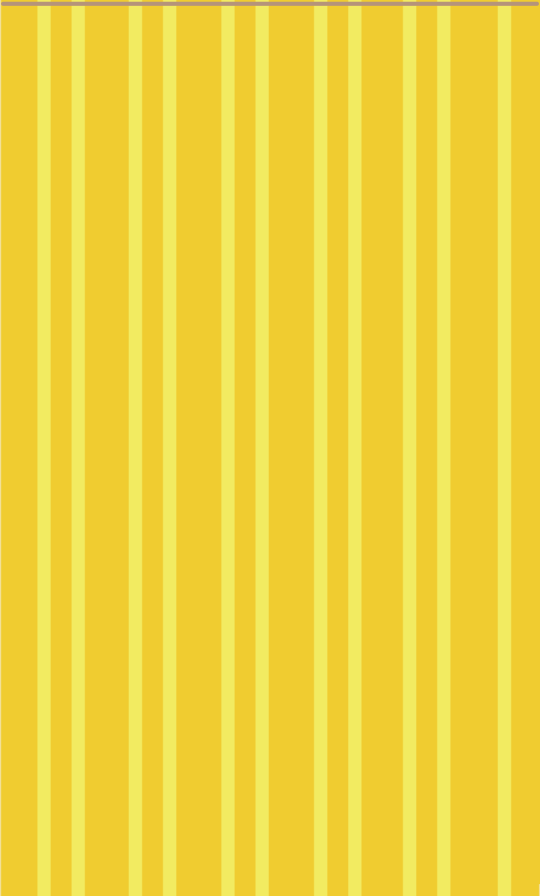
Reproduce this pattern procedurally as a Shadertoy shader.

```glsl
// Vertical pale stripes in pairs on a golden ground, the last pair cut to one.
// A loop places the stripes at a steady pitch with a slight drift per pair;
// a thin rounded rail closes the top and a faint pale rim lines the left side.

#define GROUND vec3(0.94, 0.80, 0.19)
#define STRIPE vec3(0.95, 0.92, 0.38)
#define RAIL   vec3(0.71, 0.58, 0.48)
#define RIM    vec3(0.95, 0.90, 0.70)
#define STRIPE_COUNT 11
#define FIRST_CENTER 0.0816   // all lengths are fractions of the canvas width
#define PAIR_PITCH   0.1703
#define PAIR_GAP     0.0633
#define STRIPE_WIDTH 0.0246
#define EDGE_SOFTNESS 0.0026
#define RAIL_DEPTH   0.0070
#define RAIL_WIDTH   0.0076

// Small sideways drift of each pair
const float DRIFT[6] = float[6](0.0, -0.0011, 0.0, 0.0013, -0.0043, 0.0011);

// Coverage of a shape from its signed distance and the edge width
float coverage(float dist, float edge) {
    return clamp(0.5 - dist / edge, 0.0, 1.0);
}

// Distance to a horizontal bar with round ends
float capsule(vec2 p, float halfLength, float radius) {
    p.x -= clamp(p.x, -halfLength + radius, halfLength - radius);
    return length(p) - radius;
}

float stripes(float x, float edge) {
    float mask = 0.0;
    for (int i = 0; i < STRIPE_COUNT; i++) {
        int pair = i / 2;
        float center = FIRST_CENTER + float(pair) * PAIR_PITCH
                     + float(i % 2) * PAIR_GAP + DRIFT[pair];
        mask = max(mask, coverage(abs(x - center) - 0.5 * STRIPE_WIDTH, edge));
    }
    return mask;
}

void mainImage(out vec4 fragColor, in vec2 fragCoord) {
    float pixel = 1.0 / iResolution.x;
    float x = fragCoord.x * pixel;
    float depth = (iResolution.y - fragCoord.y) * pixel;

    // Paired stripes
    vec3 color = mix(GROUND, STRIPE, stripes(x, max(pixel, EDGE_SOFTNESS)));

    // Pale rim on the left, and a short nick at the lower right corner
    float rim = coverage(x - 0.0022, pixel);
    float nick = coverage(1.0 - x - 0.0020, pixel)
               * coverage(fragCoord.y * pixel - 0.022, pixel);
    color = mix(color, RIM, 0.8 * max(rim, nick));

    // Rounded rail across the top
    float rail = capsule(vec2(x - 0.5, depth - RAIL_DEPTH), 0.498, 0.5 * RAIL_WIDTH);
    color = mix(color, RAIL, coverage(rail, pixel));

    fragColor = vec4(color, 1.0);
}
```
